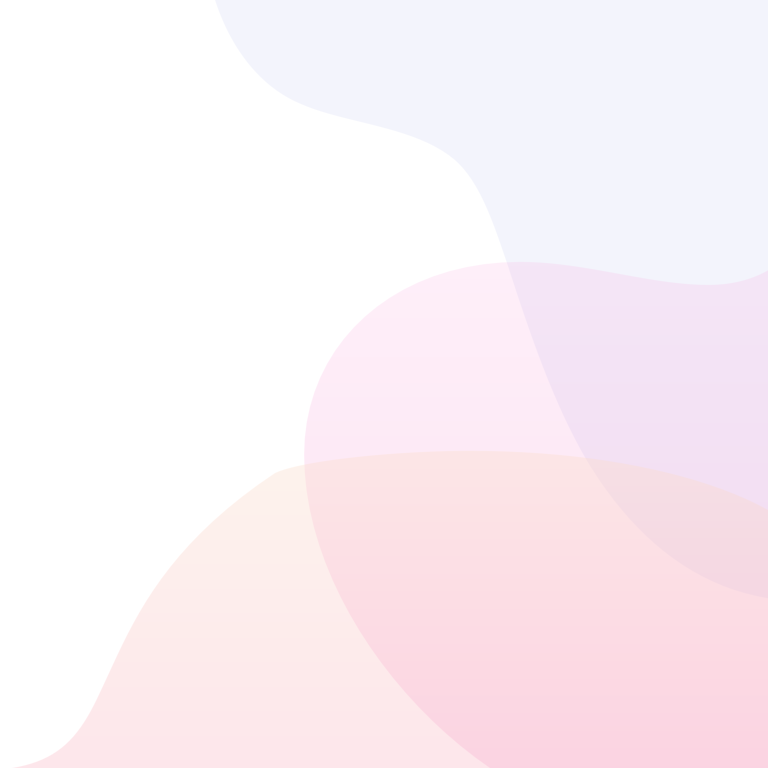
Reproduce this background procedurally as a three.js fragment shader.

```glsl
// Soft pastel background: three translucent, wavy blobs overlapping on white.
varying vec2 vUv;

const vec3 PAPER = vec3(1.0);
const vec3 BLUE = vec3(0.953, 0.957, 0.988);
const vec3 PINK_TOP = vec3(0.973, 0.580, 0.843);
const vec3 PINK_BOTTOM = vec3(0.922, 0.243, 0.635);
const vec3 PEACH = vec3(0.982, 0.867, 0.788);
const vec3 ROSE = vec3(0.980, 0.722, 0.776);
const float PINK_ALPHA = 0.15;
const float WARM_ALPHA = 0.35;
const float PINK_HEIGHT = 0.659;
const float WARM_HEIGHT = 0.413;
const float EDGE = 0.001;       // half width of the smoothed edge
const int CURVE_STEPS = 20;     // line pieces per curve

// field.x: least squared distance so far, field.y: side (-1 is inside)
void lineTo(vec2 p, vec2 end, inout vec2 pen, inout vec2 field) {
  vec2 along = end - pen;
  vec2 rel = p - pen;
  float t = clamp(dot(rel, along) / dot(along, along), 0.0, 1.0);
  vec2 gap = rel - along * t;
  field.x = min(field.x, dot(gap, gap));
  if ((pen.y > p.y) != (end.y > p.y)) {
    if (rel.x < rel.y * along.x / along.y) field.y = -field.y;
  }
  pen = end;
}

// Cubic Bezier from the pen position to end
void curveTo(vec2 p, vec2 c1, vec2 c2, vec2 end, inout vec2 pen, inout vec2 field) {
  vec2 start = pen;
  for (int i = 1; i <= CURVE_STEPS; i++) {
    float t = float(i) / float(CURVE_STEPS);
    float s = 1.0 - t;
    vec2 q = s * s * s * start + 3.0 * s * s * t * c1
           + 3.0 * s * t * t * c2 + t * t * t * end;
    lineTo(p, q, pen, field);
  }
}

// Smooth coverage from the finished distance field
float coverage(vec2 field) {
  float d = sqrt(field.x) * field.y;
  return 1.0 - smoothstep(-EDGE, EDGE, d);
}

// Upper right blob
float blueBlob(vec2 p) {
  vec2 start = vec2(0.237, 1.130);
  vec2 pen = start;
  vec2 field = vec2(10.0, 1.0);
  lineTo(p, vec2(0.280, 1.0), pen, field);
  curveTo(p, vec2(0.299, 0.941), vec2(0.336, 0.888), vec2(0.391, 0.865), pen, field);
  curveTo(p, vec2(0.449, 0.839), vec2(0.540, 0.836), vec2(0.592, 0.792), pen, field);
  curveTo(p, vec2(0.625, 0.763), vec2(0.642, 0.711), vec2(0.661, 0.655), pen, field);
  curveTo(p, vec2(0.690, 0.566), vec2(0.719, 0.479), vec2(0.762, 0.404), pen, field);
  curveTo(p, vec2(0.820, 0.306), vec2(0.898, 0.238), vec2(1.0, 0.221), pen, field);
  lineTo(p, vec2(1.2, 0.188), pen, field);
  lineTo(p, vec2(1.2, 1.130), pen, field);
  lineTo(p, start, pen, field);
  return coverage(field);
}

// Rounded blob reaching in from the right
float pinkBlob(vec2 p) {
  vec2 start = vec2(1.2, 0.760);
  vec2 pen = start;
  vec2 field = vec2(10.0, 1.0);
  lineTo(p, vec2(1.0, 0.648), pen, field);
  curveTo(p, vec2(0.977, 0.635), vec2(0.951, 0.629), vec2(0.922, 0.629), pen, field);
  curveTo(p, vec2(0.846, 0.629), vec2(0.762, 0.659), vec2(0.677, 0.659), pen, field);
  curveTo(p, vec2(0.514, 0.659), vec2(0.396, 0.553), vec2(0.396, 0.408), pen, field);
  curveTo(p, vec2(0.396, 0.251), vec2(0.508, 0.089), vec2(0.638, 0.0), pen, field);
  lineTo(p, vec2(0.755, -0.08), pen, field);
  lineTo(p, vec2(1.2, -0.15), pen, field);
  lineTo(p, start, pen, field);
  return coverage(field);
}

// Hill along the bottom
float warmHill(vec2 p) {
  vec2 start = vec2(-0.1, -0.02);
  vec2 pen = start;
  vec2 field = vec2(10.0, 1.0);
  lineTo(p, vec2(0.016, 0.0), pen, field);
  curveTo(p, vec2(0.076, 0.010), vec2(0.103, 0.039), vec2(0.130, 0.098), pen, field);
  curveTo(p, vec2(0.168, 0.177), vec2(0.202, 0.280), vec2(0.358, 0.384), pen, field);
  curveTo(p, vec2(0.391, 0.400), vec2(0.514, 0.413), vec2(0.612, 0.413), pen, field);
  curveTo(p, vec2(0.768, 0.413), vec2(0.911, 0.385), vec2(1.0, 0.336), pen, field);
  lineTo(p, vec2(1.2, 0.22), pen, field);
  lineTo(p, vec2(1.2, -0.2), pen, field);
  lineTo(p, vec2(-0.1, -0.2), pen, field);
  lineTo(p, start, pen, field);
  return coverage(field);
}

void main() {
  vec2 p = vUv;

  // Vertical gradients inside the pink and warm layers
  vec3 pink = mix(PINK_BOTTOM, PINK_TOP, clamp(p.y / PINK_HEIGHT, 0.0, 1.0));
  vec3 warm = mix(ROSE, PEACH, clamp(p.y / WARM_HEIGHT, 0.0, 1.0));

  // Layers from back to front
  vec3 color = mix(PAPER, BLUE, blueBlob(p));
  color = mix(color, pink, PINK_ALPHA * pinkBlob(p));
  color = mix(color, warm, WARM_ALPHA * warmHill(p));
  gl_FragColor = vec4(color, 1.0);
}
```
